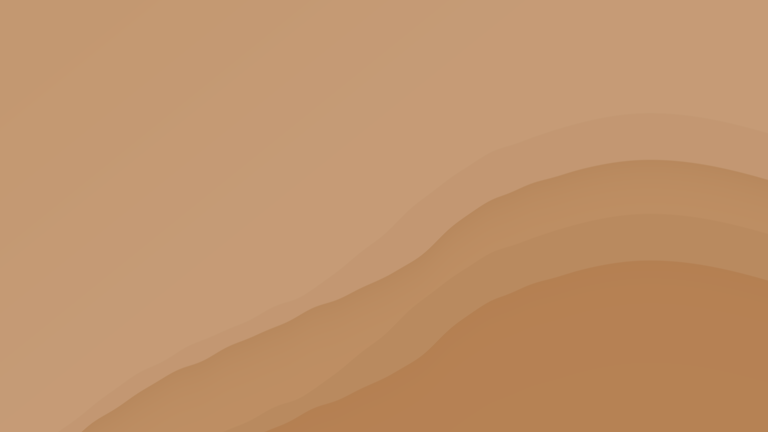
This background is drawn by a Shadertoy shader. Its source:

```glsl
// Layered tan paper waves rising to a soft crest at the right.
#define ASPECT 1.7778
#define CREST_X 1.505
#define CREST_ROUND 0.118
#define SLOPE_LEFT 0.47
#define SLOPE_RIGHT 0.42
#define LAYER_DROP 0.233
#define SHADOW_DEPTH 0.027
#define SHADOW_REACH 0.06
#define RIPPLE 0.0022

const vec3 SKY_WARM  = vec3(0.766, 0.597, 0.443);
const vec3 SKY_ROSE  = vec3(0.775, 0.608, 0.464);
const vec3 VEIL      = vec3(0.763, 0.594, 0.447);
const vec3 SAND      = vec3(0.746, 0.560, 0.391);
const vec3 SAND_VEIL = vec3(0.725, 0.542, 0.373);
const vec3 CLAY      = vec3(0.715, 0.508, 0.329);

// Rounded crest with a long slope that steepens at the left.
float ridge(float x) {
    float away = x - CREST_X;
    float run = away * (away < 0.0 ? SLOPE_LEFT : SLOPE_RIGHT);
    float bend = max(0.44 - x, 0.0);
    return CREST_ROUND - sqrt(CREST_ROUND * CREST_ROUND + run * run) - 0.65 * bend * bend;
}

// Slight hand-cut unevenness, strongest along the slope.
float ripple(float x) {
    float onSlope = 1.0 - smoothstep(1.1, 1.4, x);
    return RIPPLE * onSlope * (sin(x * 37.0) + 0.6 * sin(x * 61.0 + 1.3));
}

// Pale outer edge: a wide drop down the slope.
float veilEdge(float x) {
    return 0.738 + ridge(x) + ripple(x + 0.09) - 0.1435 * (1.0 - smoothstep(0.671, 1.157, x));
}

// Crisp inner edge: a shorter, smaller drop.
float paperEdge(float x) {
    return 0.630 + ridge(x) + ripple(x) - 0.079 * (1.0 - smoothstep(0.891, 1.157, x));
}

// Coverage below an edge, from the signed height under it.
float cover(float depth) {
    float soft = 1.0 / iResolution.y;
    return smoothstep(-soft, soft, depth);
}

// Shade that fades downward from a crisp edge.
float edgeShade(float depth) {
    return SHADOW_DEPTH * exp(-max(depth, 0.0) / SHADOW_REACH);
}

void mainImage(out vec4 fragColor, in vec2 fragCoord) {
    vec2 p = fragCoord / iResolution.xy * vec2(ASPECT, 1.0);

    // Background: a diagonal drift from warm tan to rose tan
    float drift = p.x * 0.63 - p.y * 0.78;
    vec3 color = mix(SKY_WARM, SKY_ROSE, smoothstep(-0.7, 0.1, drift));

    // Two pairs of layers, the second pair set lower
    float veil = veilEdge(p.x) - p.y;
    float paper = paperEdge(p.x) - p.y;
    for (int i = 0; i < 2; i++) {
        float drop = LAYER_DROP * float(i);
        float veilDepth = veil - drop;
        float paperDepth = paper - drop;
        vec3 veilColor = i == 0 ? VEIL : SAND_VEIL;
        vec3 paperColor = i == 0 ? SAND : CLAY;
        float shade = edgeShade(paperDepth) * (i == 0 ? 1.0 : 0.3);
        color = mix(color, veilColor, cover(veilDepth));
        color = mix(color, paperColor - shade, cover(paperDepth));
    }

    fragColor = vec4(color, 1.0);
}
```
